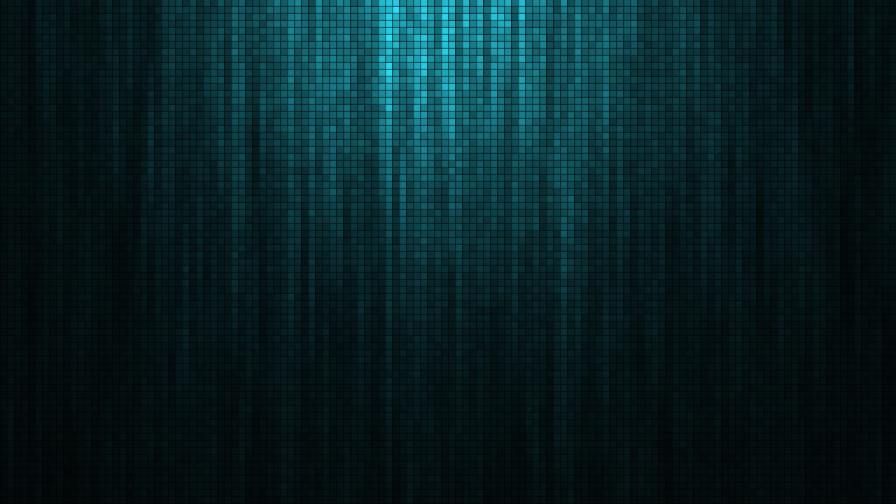
Write a Shadertoy shader that draws this background.

```glsl
float hash(vec2 p) {
    return fract(sin(dot(p, vec2(127.1, 311.7))) * 43758.5453);
}

// Noise that is smooth along y and independent for each column
float columnNoise(float column, float y) {
    float f = fract(y);
    return mix(hash(vec2(column, floor(y))), hash(vec2(column, floor(y) + 1.0)), f * f * (3.0 - 2.0 * f));
}

// Smooth noise across neighbouring columns
float wideNoise(vec2 p) {
    float f = fract(p.x);
    return mix(columnNoise(floor(p.x), p.y), columnNoise(floor(p.x) + 1.0, p.y), f * f * (3.0 - 2.0 * f));
}

// Running area of a unit-spaced line pattern, used for exact antialiasing
vec2 lineArea(vec2 x, float width) {
    return floor(x) * width + min(fract(x), width);
}

void mainImage(out vec4 fragColor, in vec2 fragCoord) {
    // Square tiles, 72 rows over the canvas height
    vec2 grid = fragCoord / iResolution.y * 72.0;
    vec2 cell = floor(grid);
    float aspect = iResolution.x / iResolution.y;
    vec2 tile = (cell + 0.5) / 72.0;

    // Vertical streaks, long and short, with soft broad bands
    float longStreak = columnNoise(cell.x, tile.y * 3.5 + 7.0 * hash(vec2(cell.x, 3.0)));
    float shortStreak = columnNoise(cell.x + 211.0, tile.y * 9.0 + 5.0 * hash(vec2(cell.x, 9.0)));
    float band = wideNoise(vec2(cell.x / 4.0 + 40.0, tile.y * 2.0));
    float streak = 0.42 + 0.55 * longStreak + 0.25 * shortStreak + 0.38 * band;

    // Light falling from the top centre, with a ragged lower reach
    float side = tile.x - 0.49 * aspect;
    float depth = max(1.0 - tile.y + 0.10 * (hash(vec2(cell.x, 17.0)) - 0.5), 0.0);
    float core = exp(-pow(side / 0.36, 2.0) - pow(depth / 0.37, 2.0));
    float halo = exp(-pow(side / 0.75, 2.0) - pow(depth / 0.70, 2.0));
    float light = 0.028 + 0.36 * core + 0.15 * halo;

    // Tile variation
    light *= streak * (0.86 + 0.28 * hash(cell + 31.0));

    // Dark seams between tiles
    float halfPixel = 36.0 / iResolution.y;
    vec2 seam = (lineArea(grid + halfPixel, 0.17) - lineArea(grid - halfPixel, 0.17)) / (2.0 * halfPixel);
    light *= (1.0 - 0.42 * seam.x) * (1.0 - 0.42 * seam.y) * 1.12;

    vec3 color = vec3(0.005, 0.003, 0.005) + light * vec3(0.19, 1.0, 1.11);
    fragColor = vec4(color, 1.0);
}
```
